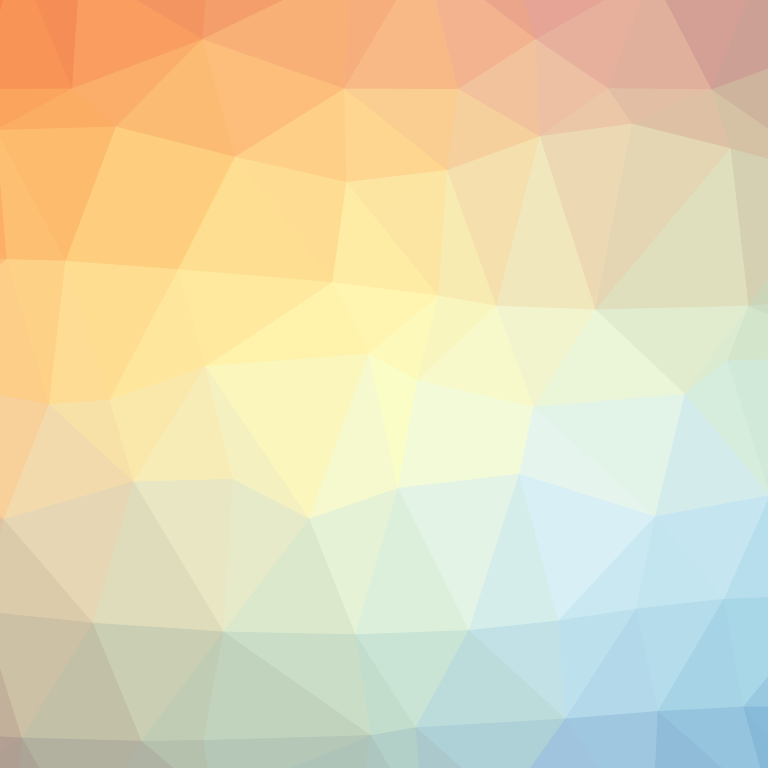
Write a WebGL 1 fragment shader that draws this background.

```glsl
precision highp float;

uniform vec2 u_resolution;

const vec2 GRID_ORIGIN = vec2(0.143, 0.070);
const vec2 GRID_SPACING = vec2(0.138, 0.142);

const vec3 RED = vec3(0.843, 0.188, 0.153);
const vec3 VERMILION = vec3(0.957, 0.427, 0.263);
const vec3 ORANGE = vec3(0.992, 0.682, 0.380);
const vec3 AMBER = vec3(0.996, 0.878, 0.565);
const vec3 CREAM = vec3(1.0, 1.0, 0.749);
const vec3 ICE = vec3(0.878, 0.953, 0.973);
const vec3 SKY = vec3(0.671, 0.851, 0.914);
const vec3 BLUE = vec3(0.455, 0.678, 0.820);
const vec3 DEEP_BLUE = vec3(0.271, 0.459, 0.706);

// Warm to cool scale, one colour per unit of t
vec3 ramp(float t) {
  vec3 c = mix(RED, VERMILION, clamp(t, 0.0, 1.0));
  c = mix(c, ORANGE, clamp(t - 1.0, 0.0, 1.0));
  c = mix(c, AMBER, clamp(t - 2.0, 0.0, 1.0));
  c = mix(c, CREAM, clamp(t - 3.0, 0.0, 1.0));
  c = mix(c, ICE, clamp(t - 4.0, 0.0, 1.0));
  c = mix(c, SKY, clamp(t - 5.0, 0.0, 1.0));
  c = mix(c, BLUE, clamp(t - 6.0, 0.0, 1.0));
  return mix(c, DEEP_BLUE, clamp(t - 7.0, 0.0, 1.0));
}

// Average of a gentle horizontal and a steeper vertical scale
vec3 fieldColor(vec2 p) {
  return 0.5 * (ramp(2.0 + 4.0 * p.x) + ramp(0.75 + 6.5 * (1.0 - p.y)));
}

// Wave components: mean, amplitude, frequency, peak column
float wave(float column, vec4 w) {
  return w.x + w.y * cos(w.z * (column - w.w));
}

// Grid vertex, displaced by the waves of its row
vec2 meshVertex(vec2 id) {
  vec4 wx = vec4(0.0, 0.040, 1.7, 2.0);
  vec4 wy = vec4(0.0, 0.030, 2.3, 1.0);
  float row = id.y;
  if (row == 0.0) {
    wx = vec4(0.021, 0.043, 2.6, 2.0);
    wy = vec4(-0.012, -0.023, 0.5, 0.3);
  } else if (row == 1.0) {
    wx = vec4(0.012, 0.042, 0.9, 2.8);
    wy = vec4(-0.012, -0.026, 0.6, 1.9);
  } else if (row == 2.0) {
    wx = vec4(-0.003, 0.036, 1.15, 0.3);
    wy = vec4(0.003, -0.033, 2.0, 2.1);
  } else if (row == 3.0) {
    wx = vec4(0.014, 0.047, 2.2, 2.0);
    wy = vec4(0.009, -0.036, 1.31, -0.6);
  } else if (row == 4.0) {
    wx = vec4(-0.020, 0.046, 1.5, 2.5);
    wy = vec4(-0.008, -0.033, 0.55, 5.0);
  } else if (row == 5.0) {
    wx = vec4(0.006, 0.026, 0.75, 2.0);
    wy = vec4(0.021, -0.039, 1.2, 2.2);
  } else if (row == 6.0) {
    wx = vec4(-0.004, 0.046, 1.1, 2.7);
    wy = vec4(-0.016, 0.043, 2.09, 1.0);
  }
  return GRID_ORIGIN + GRID_SPACING * id + vec2(wave(id.x, wx), wave(id.x, wy));
}

// Signed distance to the line a-b, positive on its left
float edgeDistance(vec2 p, vec2 a, vec2 b) {
  vec2 d = normalize(b - a);
  return d.x * (p.y - a.y) - d.y * (p.x - a.x);
}

// Flat triangle colour in rgb, weighted by coverage in alpha
vec4 facet(vec2 p, vec2 a, vec2 b, vec2 c, float pixel) {
  float inside = min(edgeDistance(p, a, b),
                     min(edgeDistance(p, b, c), edgeDistance(p, c, a)));
  float coverage = smoothstep(-0.6 * pixel, 0.6 * pixel, inside);
  return vec4(fieldColor((a + b + c) / 3.0), 1.0) * coverage;
}

// Quad split along its shorter diagonal
vec4 splitQuad(vec2 p, vec2 a, vec2 b, vec2 c, vec2 d, float pixel) {
  if (distance(a, c) < distance(b, d)) {
    return facet(p, a, b, c, pixel) + facet(p, a, c, d, pixel);
  }
  return facet(p, a, b, d, pixel) + facet(p, b, c, d, pixel);
}

void main() {
  vec2 p = gl_FragCoord.xy / u_resolution;
  float pixel = 1.0 / min(u_resolution.x, u_resolution.y);
  vec2 cell = floor((p - GRID_ORIGIN) / GRID_SPACING);

  // Blend the facets of the neighbouring cells
  vec4 sum = vec4(fieldColor(p), 1.0) * 0.001;
  for (int j = -1; j <= 1; j++) {
    for (int i = -1; i <= 1; i++) {
      vec2 id = cell + vec2(float(i), float(j));
      sum += splitQuad(p, meshVertex(id), meshVertex(id + vec2(1.0, 0.0)),
                       meshVertex(id + 1.0), meshVertex(id + vec2(0.0, 1.0)), pixel);
    }
  }
  gl_FragColor = vec4(sum.rgb / sum.a, 1.0);
}
```
